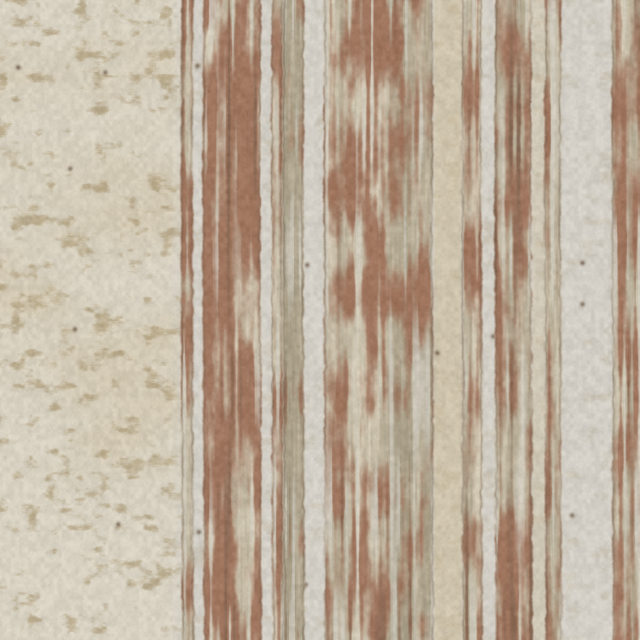
A Shadertoy shader for this texture:

```glsl
// Weathered cream fabric with frayed vertical stripes in rust and olive grey.
#define CREAM vec3(0.845, 0.820, 0.760)
#define PALE vec3(0.825, 0.810, 0.775)
#define STRAW vec3(0.805, 0.755, 0.650)
#define RUST vec3(0.610, 0.435, 0.345)
#define OLIVE vec3(0.655, 0.615, 0.525)
#define UMBER vec3(0.430, 0.355, 0.285)
#define THREADS 170.0
#define FRAY 0.005
#define EDGE_SOFT 0.0028
#define GRAIN 0.075

const int BANDS = 9;
// Left edge, right edge, rust amount, olive amount.
const vec4 bands[BANDS] = vec4[BANDS](
    vec4(0.284, 0.303, 0.62, 0.50), vec4(0.318, 0.409, 0.72, 0.15),
    vec4(0.425, 0.443, 0.60, 0.25), vec4(0.443, 0.476, 0.12, 0.85),
    vec4(0.507, 0.678, 0.55, 0.35), vec4(0.722, 0.754, 0.50, 0.40),
    vec4(0.774, 0.832, 0.58, 0.35), vec4(0.852, 0.878, 0.50, 0.45),
    vec4(0.957, 1.020, 0.55, 0.45));

const int STAINS = 14;
// Centre and height of the strongest rust stains.
const vec3 stains[STAINS] = vec3[STAINS](
    vec3(0.350, 0.84, 0.14), vec3(0.395, 0.69, 0.10), vec3(0.332, 0.28, 0.08),
    vec3(0.388, 0.40, 0.07), vec3(0.338, 0.07, 0.06), vec3(0.562, 0.70, 0.06),
    vec3(0.560, 0.54, 0.05), vec3(0.556, 0.40, 0.05), vec3(0.604, 0.95, 0.06),
    vec3(0.512, 0.69, 0.07), vec3(0.652, 0.55, 0.06), vec3(0.738, 0.59, 0.06),
    vec3(0.782, 0.54, 0.07), vec3(0.808, 0.13, 0.09));

float hash(vec2 p) {
    return fract(sin(dot(p, vec2(127.1, 311.7))) * 43758.5453);
}

float noise(vec2 p) {
    vec2 i = floor(p), f = fract(p);
    f = f * f * (3.0 - 2.0 * f);
    return mix(mix(hash(i), hash(i + vec2(1, 0)), f.x),
               mix(hash(i + vec2(0, 1)), hash(i + vec2(1, 1)), f.x), f.y);
}

float fbm(vec2 p) {
    float sum = 0.0, gain = 0.53;
    for (int i = 0; i < 4; i++) {
        sum += gain * noise(p);
        p = p * 2.03 + 17.3;
        gain *= 0.5;
    }
    return sum;
}

float inside(float x, float a, float b, float soft) {
    return smoothstep(a - soft, a + soft, x) * (1.0 - smoothstep(b - soft, b + soft, x));
}

float gauss(float d, float width) {
    return exp(-d * d / (width * width));
}

// Cream ground: broad tints, tan flecks and rare dark specks.
vec3 ground(vec2 p) {
    float left = 1.0 - smoothstep(0.26, 0.30, p.x);
    float tint = fbm(p * vec2(5.0, 9.0));
    vec3 color = mix(PALE, CREAM, left);
    color = mix(color, STRAW, 0.8 * inside(p.x, 0.678, 0.722, 0.004));
    color = mix(color, STRAW, 0.5 * inside(p.x, 0.832, 0.852, 0.003));
    float warm = left * smoothstep(0.13, 0.30, p.y);
    color = mix(color, STRAW, warm * smoothstep(0.3, 0.75, tint) * 0.55);
    float fleck = smoothstep(0.56, 0.82, fbm(p * vec2(38.0, 58.0)));
    color = mix(color, vec3(0.67, 0.60, 0.46), fleck * mix(0.2, 0.7, left));
    vec2 cell = floor(p * 14.0);
    vec2 spot = 0.2 + 0.6 * vec2(hash(cell + 3.1), hash(cell + 8.7));
    float speck = step(0.90, hash(cell)) * gauss(length(fract(p * 14.0) - spot), 0.055);
    return mix(color, UMBER, 0.75 * speck);
}

void mainImage(out vec4 fragColor, in vec2 fragCoord) {
    vec2 p = fragCoord / iResolution.xy;
    vec3 color = ground(p);

    // Slightly bent threads and frayed stripe edges.
    float bend = 0.004 * (noise(vec2(2.0, p.y * 3.0)) - 0.5);
    float x = p.x + bend + FRAY * (fbm(p * vec2(30.0, 70.0)) - 0.5);
    float thread = noise(vec2((p.x + bend) * THREADS, p.y * 5.0));
    float fine = noise(vec2((p.x + bend) * THREADS * 1.7, p.y * 22.0));
    float strand = noise(vec2((p.x + bend) * 75.0, p.y * 1.2));

    // Rust wear: scattered patches plus the main stains.
    float wear = fbm(vec2(x * 34.0, p.y * 13.0)) - 0.5;
    float stain = 0.0;
    for (int i = 0; i < STAINS; i++) {
        vec2 d = (vec2(x, p.y) - stains[i].xy) / vec2(0.022, stains[i].z);
        stain = max(stain, exp(-dot(d, d)));
    }

    for (int i = 0; i < BANDS; i++) {
        vec4 b = bands[i];
        float mask = inside(x, b.x, b.y, EDGE_SOFT);
        float olive = b.w;
        if (i == 4) olive += 0.4 * smoothstep(0.595, 0.625, x);
        float oliveCover = clamp(olive + 0.9 * (strand - 0.5) + 0.5 * (fine - 0.5), 0.0, 1.0);
        float rustCover = b.z + 1.6 * wear + 0.45 * stain + 0.9 * (thread - 0.5) - 0.08;
        rustCover = smoothstep(0.2, 0.95, rustCover);
        vec3 weave = mix(mix(CREAM, STRAW, 0.45), OLIVE, oliveCover);
        weave = mix(weave, RUST, 0.92 * rustCover);
        weave = mix(weave, UMBER, 0.5 * smoothstep(0.68, 0.95, strand * 0.45 + thread * 0.6));
        weave = mix(weave, PALE, 0.65 * smoothstep(0.62, 0.92, 1.0 - thread) * (1.0 - 0.5 * stain));
        color = mix(color, weave, mask);
        // Thin dark threads along both borders.
        float border = gauss(x - b.x - 0.002, 0.002) + gauss(x - b.y + 0.002, 0.002);
        color = mix(color, UMBER, 0.38 * border * (0.4 + 0.6 * fine));
    }

    // Cloth grain.
    float grain = fbm(p * vec2(150.0, 120.0)) - 0.5;
    fragColor = vec4(clamp(color + GRAIN * 1.5 * grain, 0.0, 1.0), 1.0);
}
```
